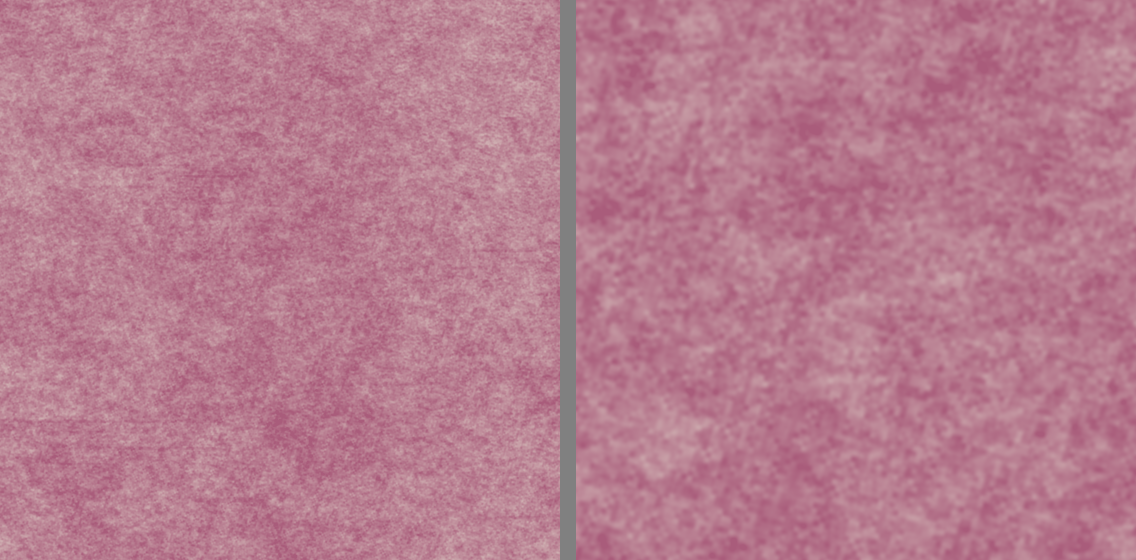
Left, the full canvas; right, a detail of the centre.
Give the GLSL for this texture, as a WebGL 2 fragment shader.

```glsl
#version 300 es
precision highp float;
// Soft, mottled rose fabric: a broad shading with a darker middle, small
// blotches from summed value noise, fine grain and faint horizontal streaks.
// All parts add up to one tone that blends between a deep and a pale dye.

uniform vec2 u_resolution;
out vec4 fragColor;

const vec3 DEEP_ROSE = vec3(0.69, 0.42, 0.52);
const vec3 PALE_ROSE = vec3(0.78, 0.62, 0.65);

const float BASE_TONE = 0.475;     // 0 = deep, 1 = pale
const float BROAD_SCALE = 3.0;     // cells across the canvas
const float BROAD_AMOUNT = 0.36;
const vec2 SHADE_CENTRE = vec2(0.54, 0.57);
const vec2 SHADE_SIZE = vec2(0.24, 0.38);
const float SHADE_AMOUNT = 0.30;

const int CLOUD_OCTAVES = 5;
const float CLOUD_SCALE = 14.0;
const float CLOUD_AMOUNT = 0.28;   // strength of the widest octave
const float CLOUD_GAIN = 0.07;     // added strength per finer octave
const float CLOUD_STRETCH = 1.25;  // width over height of a blotch

const float GRAIN_SCALE = 300.0;
const float GRAIN_AMOUNT = 0.60;

const vec2 WEAVE_SCALE = vec2(16.0, 150.0);
const float WEAVE_AMOUNT = 0.20;
const vec2 STREAK_SCALE = vec2(5.5, 105.0);
const float STREAK_AMOUNT = 0.26;

float hash(vec2 cell) {
    return fract(sin(dot(cell, vec2(127.1, 311.7))) * 43758.5453);
}

// Smooth value noise, centred on zero
float noise(vec2 p) {
    vec2 cell = floor(p);
    vec2 f = fract(p);
    f = f * f * (3.0 - 2.0 * f);
    float low = mix(hash(cell), hash(cell + vec2(1.0, 0.0)), f.x);
    float high = mix(hash(cell + vec2(0.0, 1.0)), hash(cell + vec2(1.0, 1.0)), f.x);
    return mix(low, high, f.y) - 0.5;
}

vec2 rotate(vec2 p, float angle) {
    float c = cos(angle), s = sin(angle);
    return vec2(c * p.x - s * p.y, s * p.x + c * p.y);
}

// Blotches: each octave is turned and shifted to hide the noise lattice
float clouds(vec2 p) {
    float sum = 0.0;
    float scale = CLOUD_SCALE;
    float amount = CLOUD_AMOUNT;
    for (int i = 0; i < CLOUD_OCTAVES; i++) {
        float k = float(i);
        vec2 q = rotate(p, 0.35 * sin(2.4 * k + 0.8));
        q.x /= CLOUD_STRETCH;
        sum += amount * noise(q * scale + 17.3 * (k + 1.0));
        scale *= 2.03;
        amount += CLOUD_GAIN;
    }
    return sum;
}

// Sparse thin dark lines along the cloth
float streaks(vec2 p) {
    p.y += 0.004 * noise(p * 5.0 + 61.0);
    float line = smoothstep(0.22, 0.46, noise(p * STREAK_SCALE + 83.0));
    float patches = smoothstep(-0.1, 0.25, noise(p * vec2(3.0, 9.0) + 29.0));
    return line * patches;
}

void main() {
    vec2 p = gl_FragCoord.xy / u_resolution.y;
    vec2 uv = gl_FragCoord.xy / u_resolution;

    // Broad shading
    vec2 offset = (uv - SHADE_CENTRE) / SHADE_SIZE;
    float tone = BASE_TONE - SHADE_AMOUNT * exp(-dot(offset, offset));
    tone += BROAD_AMOUNT * noise(rotate(p, 0.5) * BROAD_SCALE + 7.7);

    // Mottling and grain
    tone += clouds(p);
    tone += GRAIN_AMOUNT * noise(rotate(p, 0.3) * GRAIN_SCALE);

    // Horizontal fibres
    tone += WEAVE_AMOUNT * noise(p * WEAVE_SCALE + 41.0);
    tone -= STREAK_AMOUNT * streaks(p);

    fragColor = vec4(mix(DEEP_ROSE, PALE_ROSE, clamp(tone, -0.3, 1.3)), 1.0);
}
```
